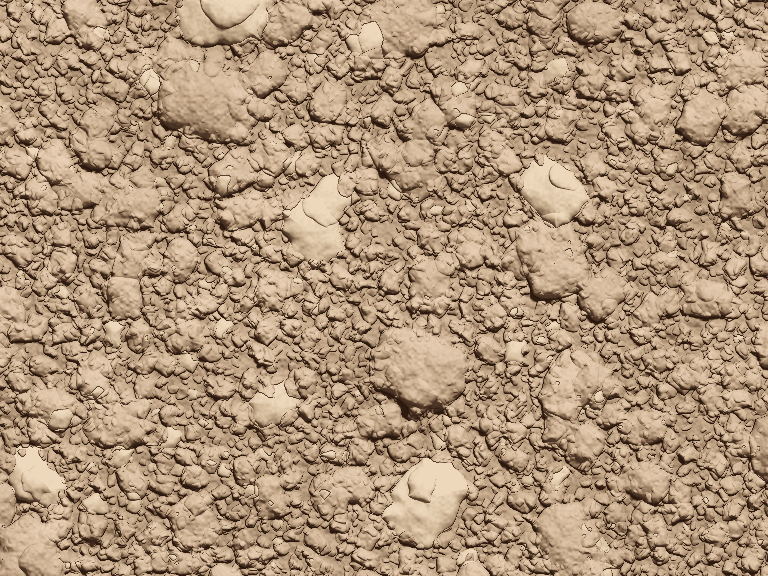
A Shadertoy shader for this texture:

```glsl
// Dry crumbly soil: sunlit clods, fine grains and scattered pale stones.

const vec3 SOIL_DARK = vec3(0.13, 0.06, 0.03);
const vec3 SOIL_BROWN = vec3(0.50, 0.39, 0.29);
const vec3 SOIL_MID = vec3(0.78, 0.67, 0.55);
const vec3 SOIL_BRIGHT = vec3(0.89, 0.79, 0.68);
const vec3 STONE_TINT = vec3(1.02, 1.04, 1.04);
const vec3 SUN = vec3(0.25, 0.65, 0.72);

// Sineless hash: three values in 0..1 per cell
vec3 hash3(vec2 cell, float seed) {
    vec3 q = fract((cell.xyx + seed) * vec3(0.1031, 0.1030, 0.0973));
    q += dot(q, q.yxz + 33.33);
    return fract((q.xxy + q.yzz) * q.zyx);
}

// Smooth value noise in 0..1
float noise(vec2 p, float seed) {
    vec2 i = floor(p), f = fract(p);
    f = f * f * (3.0 - 2.0 * f);
    float low = mix(hash3(i, seed).x, hash3(i + vec2(1, 0), seed).x, f.x);
    float high = mix(hash3(i + vec2(0, 1), seed).x, hash3(i + vec2(1, 1), seed).x, f.x);
    return mix(low, high, f.y);
}

// Piles one layer of lumps onto ground = (height, tint, paleness);
// stacking tells how far lumps ride on what already lies there
void scatter(vec2 p, float size, float share, float rise, float stacking,
             float paleShare, float seed, inout vec3 ground) {
    vec2 g = p / size, home = floor(g);
    float rest = stacking * ground.x * (1.0 - 0.5 * ground.z);
    for (int y = -1; y <= 1; y++)
    for (int x = -1; x <= 1; x++) {
        vec2 cell = home + vec2(x, y);
        vec3 place = hash3(cell, seed);
        if (place.z > share) continue;
        vec3 look = hash3(cell, seed + 57.0);
        vec2 q = g - cell - mix(vec2(0.15), vec2(0.85), place.xy);
        float angle = 6.2832 * look.x;
        vec2 axis = vec2(cos(angle), sin(angle));
        q = vec2(dot(q, axis), dot(q, vec2(-axis.y, axis.x)));
        q *= vec2(0.85, 1.15);
        // Blend of round and blocky outlines
        float radius = mix(0.28, 0.54, look.y);
        float blocky = max(abs(q.x), abs(q.y)) * 1.12;
        float d = mix(length(q), blocky, 0.45) / radius;
        if (d >= 1.0) continue;
        float tilt = 1.0 + 0.45 * q.x / radius;
        float top = rest + size * radius * rise * tilt * sqrt(1.0 - d * d);
        float pale = step(look.z, paleShare);
        if (top > ground.x) ground = vec3(top, fract(look.z * 17.0), pale);
    }
}

// Complete surface: (height, tint, paleness)
vec3 surface(vec2 p) {
    vec2 warp = vec2(noise(p * 55.0, 3.0), noise(p * 55.0, 9.0)) - 0.5;
    vec2 w = p + 0.009 * warp;
    vec3 ground = vec3(0.0, 0.5, 0.0);
    scatter(w, 0.150, 0.20, 0.42, 0.5, 0.00, 23.0, ground);
    scatter(w, 0.080, 0.36, 0.56, 0.5, 0.06, 37.0, ground);
    scatter(w, 0.140, 0.09, 0.50, 0.6, 1.00, 11.0, ground);
    scatter(w, 0.043, 0.66, 0.62, 0.6, 0.06, 41.0, ground);
    scatter(w, 0.025, 0.80, 0.66, 0.7, 0.04, 59.0, ground);
    scatter(w, 0.014, 0.65, 0.70, 0.85, 0.03, 73.0, ground);
    return ground;
}

// Crumbly roughness, calmer on stones
float relief(vec2 p, vec3 ground) {
    float rough = 0.0050 * noise(p * 42.0, 5.0)
                + 0.0032 * noise(p * 95.0, 6.0)
                + 0.0016 * noise(p * 190.0, 7.0);
    return ground.x + rough * mix(1.0, 0.4, ground.z) + 0.028 * noise(p * 5.0, 8.0);
}

float height(vec2 p) {
    return relief(p, surface(p));
}

// Sunlight left after marching towards the sun
float sunlight(vec2 p, float start) {
    vec2 heading = normalize(SUN.xy);
    float slope = SUN.z / length(SUN.xy);
    float lit = 1.0;
    float reach = 0.005;
    for (int i = 0; i < 4; i++) {
        float over = height(p + heading * reach) - start - slope * reach;
        lit = min(lit, 1.0 - smoothstep(-0.0005, 0.0045, over));
        reach *= 1.85;
    }
    return lit;
}

vec3 soilRamp(float tone) {
    vec3 lower = mix(SOIL_DARK, SOIL_BROWN, clamp(tone / 0.46, 0.0, 1.0));
    vec3 upper = mix(lower, SOIL_MID, clamp((tone - 0.46) / 0.40, 0.0, 1.0));
    return mix(upper, SOIL_BRIGHT, clamp((tone - 0.86) / 0.14, 0.0, 1.2));
}

void mainImage(out vec4 fragColor, in vec2 fragCoord) {
    vec2 p = fragCoord / iResolution.y + 3.0;
    vec3 ground = surface(p);
    float h = relief(p, ground);

    // Surface normal and direct light
    vec2 e = vec2(0.0018, 0.0);
    vec2 grad = (vec2(height(p + e.xy), height(p + e.yx)) - h) / e.x;
    vec3 normal = normalize(vec3(-grad, 1.0));
    float direct = max(dot(normal, normalize(SUN)), 0.0) * sunlight(p, h);

    // Deep gaps between grains see little of the sky
    float open = smoothstep(0.0, 0.014, ground.x);
    float sky = 0.10 * (0.4 + normal.z) * mix(0.2, 1.0, open);
    float light = direct * mix(0.82, 1.0, open) + sky;

    // Grain tint, dusty patches, sandy speckle and stone stains
    float patches = noise(p * 4.0, 15.0) + noise(p * 11.0, 16.0) - 1.0;
    float speckle = noise(p * 230.0, 27.0) - 0.5;
    float stain = noise(p * 24.0, 19.0);
    float albedo = 0.89 + 0.20 * ground.y + 0.20 * patches + 0.20 * speckle;
    albedo *= mix(1.0, 1.4 - 0.3 * stain, ground.z);
    float tone = 1.1 * (1.0 - exp(-2.1 * light * albedo));
    vec3 color = soilRamp(tone) * mix(vec3(1.0), STONE_TINT, ground.z);
    fragColor = vec4(clamp(color, 0.0, 1.0), 1.0);
}
```
